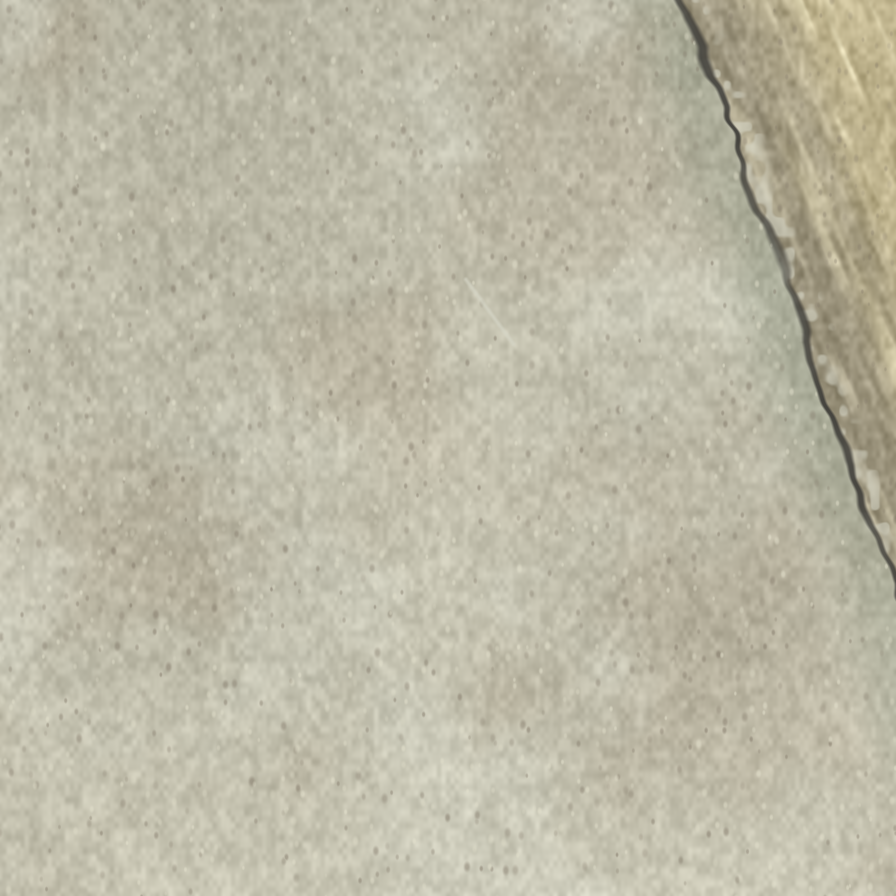
Write a Shadertoy shader that draws this texture.

```glsl
const vec3 CONCRETE = vec3(0.762, 0.752, 0.680);
const vec3 STAIN_BROWN = vec3(0.715, 0.685, 0.605);
const vec3 PALE_DUST = vec3(0.835, 0.835, 0.775);
const vec3 DAMP_GREEN = vec3(0.610, 0.630, 0.550);
const vec3 WOOD_DULL = vec3(0.620, 0.590, 0.500);
const vec3 WOOD_TAN = vec3(0.770, 0.725, 0.575);
const vec3 WOOD_LIGHT = vec3(0.880, 0.850, 0.710);
const vec3 SPECK_DARK = vec3(0.500, 0.460, 0.400);
const vec3 SPECK_LIGHT = vec3(0.900, 0.890, 0.810);
const vec3 CRACK_DARK = vec3(0.230, 0.225, 0.210);

float hash(vec2 p) {
    return fract(sin(dot(p, vec2(127.1, 311.7))) * 43758.5453);
}

float noise(vec2 p) {
    vec2 cell = floor(p);
    vec2 f = fract(p);
    f = f * f * (3.0 - 2.0 * f);
    float low = mix(hash(cell), hash(cell + vec2(1.0, 0.0)), f.x);
    float high = mix(hash(cell + vec2(0.0, 1.0)), hash(cell + 1.0), f.x);
    return mix(low, high, f.y);
}

float fbm(vec2 p, int octaves) {
    float sum = 0.0, total = 0.0, weight = 1.0;
    for (int i = 0; i < octaves; i++) {
        sum += weight * noise(p);
        total += weight;
        weight *= 0.55;
        p = mat2(0.8, 0.6, -0.6, 0.8) * p * 2.03 + 17.3;
    }
    return sum / total;
}

// Soft upright flecks, at most one per cell
float specks(vec2 uv, float cells, float density, float seed) {
    vec2 p = uv * cells;
    float cover = 0.0;
    for (int j = -1; j <= 1; j++) {
        for (int i = -1; i <= 1; i++) {
            vec2 id = floor(p) + vec2(i, j);
            vec2 center = id + vec2(hash(id + seed), hash(id + seed + 5.7));
            float present = step(hash(id + seed + 11.3), density);
            float radius = mix(0.2, 0.45, hash(id + seed + 23.9));
            float dist = length((p - center) * vec2(1.25, 0.8));
            float strength = mix(0.35, 1.0, hash(id + seed + 31.1));
            cover = max(cover, present * strength * (1.0 - smoothstep(0.2 * radius, radius, dist)));
        }
    }
    return cover;
}

float scratch(vec2 p, vec2 a, vec2 b, float width) {
    vec2 ab = b - a;
    float t = clamp(dot(p - a, ab) / dot(ab, ab), 0.0, 1.0);
    return 1.0 - smoothstep(0.0, width, length(p - a - ab * t));
}

// Fine grit, slightly taller than wide, centred on zero
float grit(vec2 uv) {
    float coarse = noise(uv * vec2(105.0, 75.0)) - 0.5;
    float fine = noise(uv * vec2(200.0, 140.0) + 41.0) - 0.5;
    return 0.5 * coarse + 0.5 * fine;
}

vec3 concrete(vec2 uv, float gap) {
    float clouds = fbm(uv * 4.0 + 3.0, 4) - 0.5;
    float brown = smoothstep(0.42, 0.72, fbm(uv * 5.0 + 29.0, 3));
    float dust = smoothstep(0.52, 0.78, fbm(uv * 6.0 + 61.0, 4));
    vec3 color = mix(CONCRETE, STAIN_BROWN, 0.6 * brown);
    color = mix(color, PALE_DUST, 0.5 * dust);
    color += 0.10 * clouds + 0.05 * (0.5 - uv.y);
    float damp = smoothstep(-0.11, -0.01, gap) * (0.6 + 0.4 * noise(uv * 12.0));
    color = mix(color, DAMP_GREEN, 0.65 * damp);
    color += 0.16 * grit(uv);
    color = mix(color, SPECK_DARK, 0.5 * specks(uv, 70.0, 0.12, 2.0));
    color = mix(color, SPECK_LIGHT, 0.55 * specks(uv, 75.0, 0.14, 47.0));
    float mark = scratch(uv, vec2(0.520, 0.688), vec2(0.573, 0.616), 0.004);
    return mix(color, PALE_DUST, 0.7 * mark);
}

vec3 plank(vec2 uv, float gap) {
    float across = uv.x + 0.43 * uv.y;
    float wide = noise(vec2(across * 55.0, uv.y * 5.0));
    float thin = noise(vec2(across * 130.0, uv.y * 14.0) + 9.0);
    float clean = smoothstep(0.03, 0.16, gap + 0.04 * (wide - 0.5));
    vec3 color = mix(WOOD_DULL, WOOD_TAN, clean);
    float ridges = smoothstep(0.5, 0.9, 0.5 * wide + 0.5 * thin);
    color = mix(color, WOOD_LIGHT, ridges * (0.25 + 0.6 * clean));
    color += 0.14 * (thin - 0.5) + 0.20 * grit(uv);
    return mix(color, SPECK_DARK, 0.4 * specks(uv, 80.0, 0.2, 83.0));
}

void mainImage(out vec4 fragColor, in vec2 fragCoord) {
    vec2 uv = fragCoord / iResolution.xy;

    // Signed horizontal distance to the ragged slanted joint
    float gap = uv.x - 0.762 - 0.36 * (1.0 - uv.y);
    gap += 0.012 * (noise(vec2(uv.y * 14.0, 3.0)) - 0.5);
    gap += 0.006 * (noise(vec2(uv.y * 60.0, 8.0)) - 0.5);
    vec3 color = mix(concrete(uv, gap), plank(uv, gap), smoothstep(-0.003, 0.003, gap));

    // Pale crumbs beside the joint, then its dark core
    float rim = smoothstep(0.025, 0.004, abs(gap - 0.012));
    color = mix(color, PALE_DUST, 0.6 * rim * smoothstep(0.5, 0.8, noise(uv * 85.0)));
    float width = mix(0.004, 0.011, noise(vec2(uv.y * 28.0, 19.0)));
    float core = 1.0 - smoothstep(0.2 * width, width, abs(gap));
    color = mix(color, CRACK_DARK, core * mix(0.5, 0.95, noise(vec2(uv.y * 20.0, 31.0))));

    fragColor = vec4(clamp(color, 0.0, 1.0), 1.0);
}
```
